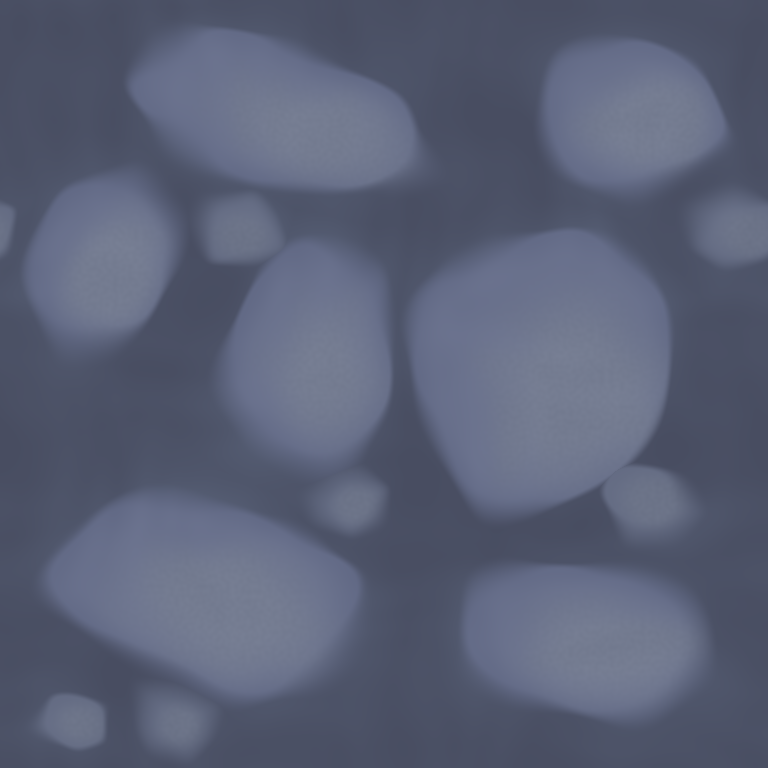
This texture is drawn by a WebGL 2 fragment shader. Its source:

```glsl
#version 300 es
precision highp float;
// Soft painted cobbles in dark slate-blue mortar, tiling on both axes.
// Each stone is a smooth blend of hashed half-planes, laid out in loose rows;
// wrapping gradient noise smudges the outlines and adds brush strokes.

uniform vec2 u_resolution;
out vec4 fragColor;

const float TAU = 6.2831853;
const int LARGE_STONES = 7;
const int ALL_STONES = 13;

float hash(vec2 p) {
    vec3 q = fract(p.xyx * vec3(0.1031, 0.1030, 0.0973));
    q += dot(q, q.yzx + 33.33);
    return fract((q.x + q.y) * q.z);
}

float cornerSlope(vec2 cell, vec2 offset, vec2 period) {
    float angle = TAU * hash(mod(cell, period) + period * 1.7);
    return dot(vec2(cos(angle), sin(angle)), offset);
}

// Gradient noise, roughly -0.7 to 0.7, repeating once per unit of uv
float noise(vec2 uv, vec2 period) {
    vec2 p = uv * period;
    vec2 cell = floor(p);
    vec2 f = p - cell;
    vec2 s = f * f * f * (f * (f * 6.0 - 15.0) + 10.0);
    vec2 e = vec2(1, 0);
    float low = mix(cornerSlope(cell, f, period), cornerSlope(cell + e, f - e, period), s.x);
    float high = mix(cornerSlope(cell + e.yx, f - e.yx, period),
                     cornerSlope(cell + 1.0, f - 1.0, period), s.x);
    return mix(low, high, s.y);
}

// Rows of large stones, then pairs of pebbles in the gaps between rows
void placeStone(int i, out vec2 centre, out vec2 halfSize, out float tilt) {
    float k;
    if (i < 2) {
        k = float(i);
        centre = vec2(0.27 + 0.49 * k, 0.225 - 0.06 * k);
        halfSize = vec2(0.21 - 0.035 * k, 0.125 - 0.02 * k);
    } else if (i < 5) {
        k = float(i - 2);
        centre = vec2(0.13 + k * (0.25 + 0.02 * k), 0.66 + k * (0.05 * k - 0.17));
        halfSize = vec2(0.09 + k * (0.01 + 0.016 * k), 0.12 + 0.034 * k);
    } else if (i < LARGE_STONES) {
        k = float(i - 5);
        centre = vec2(0.355 + 0.465 * k, 0.85);
        halfSize = vec2(0.2 - 0.08 * k, 0.1);
    } else {
        float row = float((i - LARGE_STONES) / 2);
        k = float((i - LARGE_STONES) % 2);
        centre = vec2(0.1 + 0.37 * sin(1.27 * row) + k * (0.13 + 0.26 * row),
                      0.06 + row * (0.26 + 0.03 * row));
        halfSize = vec2(0.052, 0.042) * (0.85 + 0.25 * hash(vec2(i, 5)));
    }
    tilt = 0.18 * k - 0.3;
}

// Rounded, irregular facets in the stone's own space: negative inside
float facetField(vec2 q, int seed) {
    float sum = 0.0;
    for (int k = 0; k < 7; k++) {
        float angle = TAU * (float(k) + 0.6 * hash(vec2(seed, k))) / 7.0;
        float reach = 0.88 + 0.17 * hash(vec2(k + 20, seed));
        sum += exp(9.0 * (dot(q, vec2(cos(angle), sin(angle))) - reach));
    }
    return log(sum) / 9.0;
}

void main() {
    vec2 uv = gl_FragCoord.xy / u_resolution;

    // Hand-drawn wobble and brush strokes
    vec2 wobble = vec2(noise(uv, vec2(6)), noise(uv + 0.37, vec2(7)));
    vec2 p = uv + 0.014 * wobble;
    float patches = noise(uv, vec2(4)) + 0.5 * noise(p, vec2(9));
    float strokes = mix(noise(p + 0.03 * wobble, vec2(5, 22)),
                        noise(p + 0.03 * wobble, vec2(24, 6)),
                        smoothstep(-0.3, 0.3, noise(uv, vec2(3))));
    float grain = noise(uv, vec2(150));

    // Nearest stone: distance, light on its face, pebble or not
    float nearest = 1.0;
    float light = 0.0;
    float pebble = 0.0;
    for (int i = 0; i < ALL_STONES; i++) {
        vec2 centre, halfSize;
        float tilt;
        placeStone(i, centre, halfSize, tilt);
        vec2 delta = p - centre;
        delta -= round(delta);
        float c = cos(tilt), s = sin(tilt);
        vec2 q = delta * mat2(c, s, -s, c) / halfSize;
        float d = facetField(q, i) * min(halfSize.x, halfSize.y);
        if (d < nearest) {
            nearest = d;
            float glow = length(q - vec2(0.22, -0.08)) + 0.3 * patches + 0.2 * strokes;
            light = 1.0 - smoothstep(0.25, 0.95, glow);
            pebble = float(i >= LARGE_STONES);
        }
    }

    // Mortar, lifted by smudges around the stones
    float halo = exp(-max(nearest, 0.0) / 0.03) * (0.6 + 0.8 * patches);
    float lift = clamp(0.12 + 0.8 * halo + 0.35 * patches + 0.3 * strokes, 0.0, 1.0);
    vec3 mortar = mix(vec3(0.282, 0.302, 0.38), vec3(0.325, 0.355, 0.44), lift);

    // Stone face: bluish rim, greyer and lighter middle
    float inner = smoothstep(0.005, -0.035, nearest);
    vec3 stone = mix(vec3(0.385, 0.415, 0.525), vec3(0.412, 0.442, 0.55), inner);
    stone = mix(stone, vec3(0.458, 0.488, 0.57), light);
    stone = mix(stone, vec3(0.4, 0.43, 0.51), 0.6 * pebble);
    stone += 0.018 * strokes + 0.012 * grain * light;

    float blur = mix(0.004, 0.022, smoothstep(-0.35, 0.4, noise(uv + 0.2, vec2(8))));
    fragColor = vec4(mix(mortar, stone, smoothstep(blur, -blur, nearest)), 1.0);
}
```
